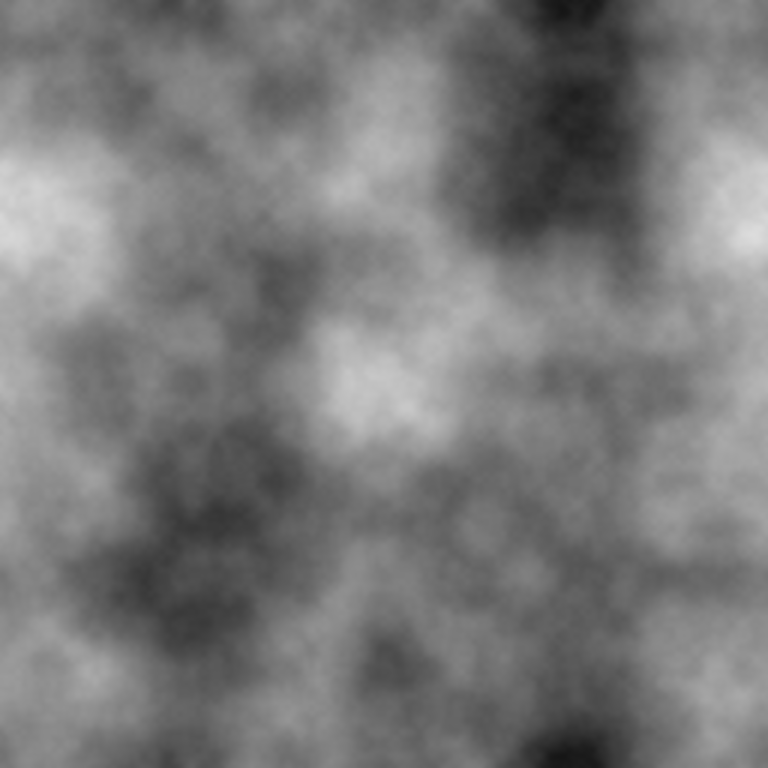
A Shadertoy shader for this texture:

```glsl
// Soft grey clouds that tile: fractal value noise on wrapping lattices,
// each octave twice as fine and half as strong as the one before.
// The coarsest lattice leans towards light and dark columns and is levelled.

const float BASE_CELLS = 4.0;    // lattice cells across the tile, coarsest octave
const int   OCTAVES = 6;
const float GAIN = 0.5;          // strength of each octave relative to the last
const float MEAN_GREY = 0.486;
const float COARSE_SPREAD = 0.127;   // standard deviation of the coarsest lattice
const float DETAIL_STRENGTH = 0.27;  // range of the second octave
const float COLUMN_BIAS = 0.32;  // light and dark columns in the coarsest octave
const float SEED = 3.0;

float hash(vec2 cell, float seed) {
    return fract(sin(dot(cell, vec2(127.1, 311.7)) + seed * 74.7) * 43758.5453);
}

// Random value of a lattice point; bias lifts even columns and lowers odd ones
float latticeValue(vec2 cell, float seed, float bias) {
    return hash(cell, seed) + bias * (1.0 - 2.0 * mod(cell.x, 2.0));
}

// Value noise that repeats after a whole number of cells, quintic blending
float tiledNoise(vec2 p, float period, float seed, float bias) {
    vec2 cell = floor(p);
    vec2 f = p - cell;
    vec2 blend = f * f * f * (f * (f * 6.0 - 15.0) + 10.0);
    vec2 lo = mod(cell, period);
    vec2 hi = mod(cell + 1.0, period);
    float bottomLeft = latticeValue(lo, seed, bias);
    float bottomRight = latticeValue(vec2(hi.x, lo.y), seed, bias);
    float topLeft = latticeValue(vec2(lo.x, hi.y), seed, bias);
    float topRight = latticeValue(hi, seed, bias);
    return mix(mix(bottomLeft, bottomRight, blend.x),
               mix(topLeft, topRight, blend.x), blend.y);
}

// Mean and standard deviation of the values on one lattice
vec2 latticeStats(float period, float seed, float bias) {
    float sum = 0.0;
    float sumSquares = 0.0;
    for (float y = 0.0; y < period; y++) {
        for (float x = 0.0; x < period; x++) {
            float value = latticeValue(vec2(x, y), seed, bias);
            sum += value;
            sumSquares += value * value;
        }
    }
    float count = period * period;
    float mean = sum / count;
    return vec2(mean, sqrt(max(sumSquares / count - mean * mean, 0.001)));
}

// Sum of octaves, centred on zero
float clouds(vec2 uv) {
    vec2 stats = latticeStats(BASE_CELLS, SEED, COLUMN_BIAS);
    float coarse = tiledNoise(uv * BASE_CELLS, BASE_CELLS, SEED, COLUMN_BIAS);
    float total = COARSE_SPREAD * (coarse - stats.x) / stats.y;
    float period = BASE_CELLS;
    float amplitude = DETAIL_STRENGTH;
    for (int i = 1; i < OCTAVES; i++) {
        period *= 2.0;
        float detail = tiledNoise(uv * period, period, SEED + float(i), 0.0);
        total += amplitude * (detail - 0.5);
        amplitude *= GAIN;
    }
    return total;
}

void mainImage(out vec4 fragColor, in vec2 fragCoord) {
    vec2 uv = fragCoord / iResolution.xy;
    float grey = MEAN_GREY + clouds(uv);
    fragColor = vec4(vec3(clamp(grey, 0.0, 1.0)), 1.0);
}
```
